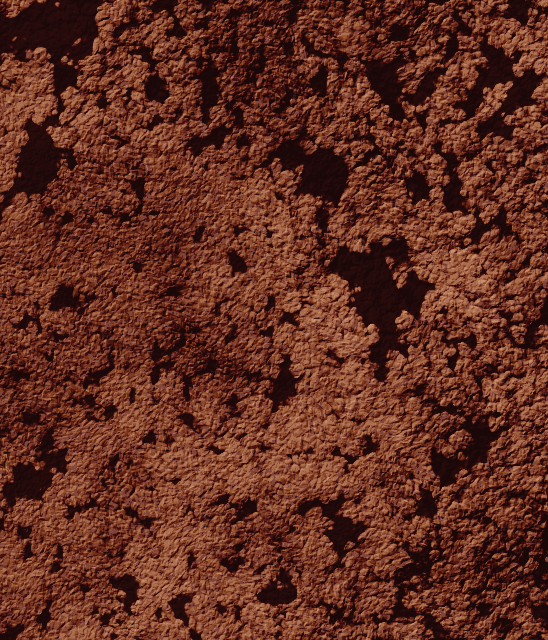
Reproduce this texture procedurally as a Shadertoy shader.

```glsl
// Crumbly red soil: fine lit grains and clods broken by ragged, shadowed hollows.

const vec3 PIT    = vec3(0.10, 0.03, 0.035);
const vec3 SHADOW = vec3(0.16, 0.045, 0.045);
const vec3 DEEP   = vec3(0.28, 0.07, 0.06);
const vec3 RUST   = vec3(0.43, 0.17, 0.10);
const vec3 EARTH  = vec3(0.57, 0.31, 0.19);
const vec3 PALE   = vec3(0.67, 0.43, 0.31);
const vec3 GLINT  = vec3(0.78, 0.56, 0.43);
const vec3 MAUVE  = vec3(0.50, 0.27, 0.24);

const vec2  LIGHT_DIR   = vec2(-0.6, 0.8);
const float LIGHT_STEP  = 0.0017;  // slope sampling distance
const float LIGHT_GAIN  = 0.29;
const float BASE_TONE   = 0.58;
const float LUMP_SCALE  = 24.0;    // cells per canvas height
const float CLOD_SCALE  = 54.0;
const float CRUMB_SCALE = 112.0;
const float GRAIN_SCALE = 200.0;
const float PIT_RAGGED  = 0.030;
const float PIT_EDGE    = 0.003;

vec2 hash2(vec2 cell) {
    vec3 q = fract(cell.xyx * vec3(0.1031, 0.1030, 0.0973));
    q += dot(q, q.yzx + 33.33);
    return fract((q.xx + q.yz) * q.zy);
}

// Cellular domes of random height; the tallest one wins
float clods(vec2 p) {
    vec2 cell = floor(p);
    float top = 0.0;
    for (int j = -1; j <= 1; j++)
    for (int i = -1; i <= 1; i++) {
        vec2 id = cell + vec2(i, j);
        vec2 d = id + hash2(id) - p;
        float tall = mix(0.45, 1.0, hash2(id + 71.0).x);
        top = max(top, tall * (1.0 - dot(d, d)));
    }
    return top;
}

// Scattered slanted hollows; positive inside, in canvas units
float pits(vec2 p, float scale, float chance) {
    p *= scale;
    vec2 cell = floor(p);
    float depth = -1.0;
    for (int j = -1; j <= 1; j++)
    for (int i = -1; i <= 1; i++) {
        vec2 id = cell + vec2(i, j);
        vec2 rnd = hash2(id + 19.0);
        vec2 d = p - id - hash2(id + 43.0);
        float angle = 0.4 + 1.5 * rnd.y;
        vec2 along = vec2(cos(angle), sin(angle));
        d = vec2(dot(d, along) / 1.7, dot(d, vec2(-along.y, along.x)) * 1.2);
        float radius = mix(0.10, 0.28, hash2(id + 7.0).x);
        float open = clamp(8.0 * (chance - rnd.x), -1.0, 1.0);
        depth = max(depth, radius * open - length(d));
    }
    return depth / scale;
}

// Layered sines that bend the cell grids
vec2 bend(vec2 p) {
    return 0.013 * sin(p.yx * vec2(23.0, 27.0) + 2.0 * sin(p * 11.0))
         + 0.005 * sin(p.yx * vec2(67.0, 59.0) + 2.0 * sin(p * 41.0));
}

// Small crinkles that make the grains angular
vec2 crinkle(vec2 p) {
    return 0.0008 * sin(p.yx * vec2(331.0, 287.0) + 2.0 * sin(p * vec2(173.0, 211.0)));
}

// Loose ground on the right and at the upper left, packed ground between
float looseness(vec2 p) {
    float side = 1.2 * (p.x - 0.43) + 0.13 * sin(5.0 * p.x + 7.0 * p.y)
               + 0.09 * sin(13.0 * p.x - 9.0 * p.y);
    float corner = smoothstep(0.45, 0.95, p.y) * (1.0 - smoothstep(0.05, 0.42, p.x));
    return smoothstep(-0.28, 0.32, side + 0.5 * corner);
}

// Bumps minus dents at several sizes
float ground(vec2 p, float loose) {
    p += crinkle(p);
    float crumbs = clods(p * CRUMB_SCALE + 5.3) - 0.6 * clods(p.yx * CRUMB_SCALE + 27.7);
    float grains = clods(p * GRAIN_SCALE + 9.1) - 0.8 * clods(p.yx * GRAIN_SCALE + 63.9);
    return mix(0.15, 0.35, loose) * clods(p * LUMP_SCALE) / LUMP_SCALE
         + mix(0.12, 0.55, loose) * clods(p * CLOD_SCALE) / CLOD_SCALE
         + mix(0.50, 0.75, loose) * crumbs / CRUMB_SCALE
         + 0.85 * grains / GRAIN_SCALE;
}

vec3 soilRamp(float t) {
    vec3 c = mix(PIT, SHADOW, smoothstep(0.00, 0.12, t));
    c = mix(c, DEEP,  smoothstep(0.12, 0.26, t));
    c = mix(c, RUST,  smoothstep(0.28, 0.45, t));
    c = mix(c, EARTH, smoothstep(0.45, 0.66, t));
    c = mix(c, PALE,  smoothstep(0.66, 0.84, t));
    return mix(c, GLINT, smoothstep(0.92, 1.25, t));
}

void mainImage(out vec4 fragColor, in vec2 fragCoord) {
    vec2 p = fragCoord / iResolution.y;
    float loose = looseness(p);
    vec2 soil = p + 0.35 * bend(p) + 3.0;

    // Directional light on the grains
    float slope = (ground(soil, loose) - ground(soil + LIGHT_DIR * LIGHT_STEP, loose)) / LIGHT_STEP;
    vec2 rough = soil + crinkle(soil);
    float lump = clods(rough * LUMP_SCALE);
    float clod = clods(rough * CLOD_SCALE);
    float crumb = clods(rough * CRUMB_SCALE + 5.3);
    float tone = BASE_TONE + LIGHT_GAIN * slope + 0.25 * (crumb - 0.65);

    // Broad patches of paler and darker ground
    tone += 0.06 * sin(6.0 * p.x - 4.0 * p.y) + 0.05 * sin(9.0 * p.y + 5.0 * p.x);
    tone += 0.40 * (clods(soil * 7.0 + 4.0) - 0.65) + 0.25 * (lump - 0.65);

    // Dark gaps between loose clods
    float gap = 1.0 - smoothstep(0.36, 0.58, clod + 0.3 * (crumb - 0.65));
    tone -= 0.26 * gap * mix(0.25, 1.0, loose);

    // Hollows with crumbling rims
    vec2 hollow = p + bend(p) + 3.0;
    float depth = pits(hollow, 5.5, mix(0.30, 0.50, loose));
    depth = max(depth, pits(hollow, 12.0, mix(0.14, 0.40, loose)));
    depth = max(depth, pits(hollow, 28.0, mix(0.04, 0.24, loose)));
    depth -= PIT_RAGGED * (clod - 0.58) + 0.045 * (lump - 0.60) + 0.014 * (crumb - 0.60);
    tone -= 0.10 * smoothstep(-0.010, 0.0, depth);
    tone = mix(tone, 0.15 * tone, smoothstep(-PIT_EDGE, PIT_EDGE, depth));

    // Mauve mineral tint on mid-toned grains
    float tint = smoothstep(0.64, 0.76, clods(soil * 120.0 + 31.7));
    tint *= smoothstep(0.38, 0.48, tone) * (1.0 - smoothstep(0.62, 0.74, tone));
    fragColor = vec4(mix(soilRamp(tone), MAUVE, 0.9 * tint), 1.0);
}
```
